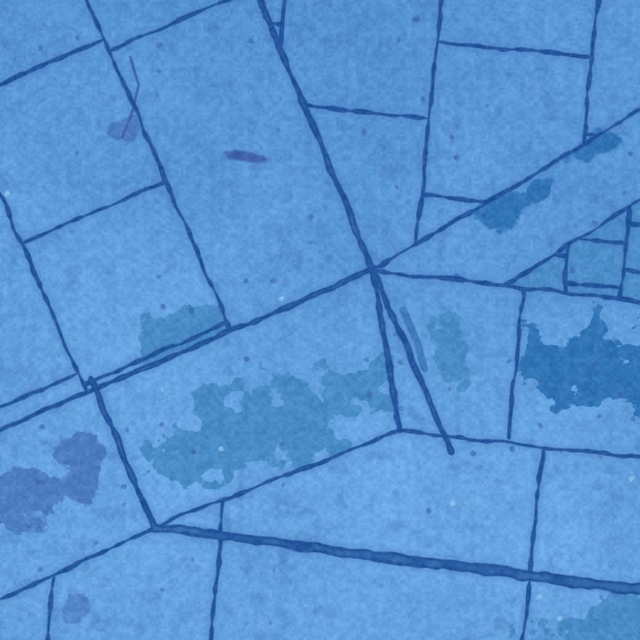
Reproduce this texture procedurally as a three.js fragment shader.

```glsl
#define SLAB_TOP vec3(0.345, 0.585, 0.835)
#define SLAB_LOW vec3(0.400, 0.640, 0.880)
#define JOINT_DARK vec3(0.125, 0.315, 0.595)
#define JOINT_PALE vec3(0.230, 0.450, 0.700)
#define MOSS vec3(0.275, 0.540, 0.765)
#define DAMP vec3(0.170, 0.435, 0.695)
#define GRIME vec3(0.290, 0.475, 0.740)
#define JOINT_HALF 0.0029
#define SOFT 0.0018
#define GRAIN 0.11
#define SLAB_TILT -0.102

varying vec2 vUv;

float hash(vec2 p) {
  return fract(sin(dot(p, vec2(127.1, 311.7))) * 43758.5453);
}

float noise(vec2 p) {
  vec2 i = floor(p), f = fract(p);
  f = f * f * (3.0 - 2.0 * f);
  return mix(mix(hash(i), hash(i + vec2(1, 0)), f.x),
             mix(hash(i + vec2(0, 1)), hash(i + vec2(1, 1)), f.x), f.y);
}

float fbm(vec2 p) {
  float sum = 0.0, amp = 0.5;
  for (int i = 0; i < 4; i++) {
    sum += amp * noise(p);
    p = p * 2.03 + 17.3;
    amp *= 0.5;
  }
  return sum / 0.9375;
}

vec2 turn(vec2 p, float a) {
  return vec2(dot(p, vec2(cos(a), sin(a))), dot(p, vec2(-sin(a), cos(a))));
}

float segment(vec2 p, vec2 a, vec2 b) {
  vec2 ab = b - a;
  return length(p - a - ab * clamp(dot(p - a, ab) / dot(ab, ab), 0.0, 1.0));
}

// Positive to the left of the line from a to b
float side(vec2 p, vec2 a, vec2 b) {
  vec2 n = normalize(b - a);
  return n.x * (p.y - a.y) - n.y * (p.x - a.x);
}

float nearest(float x, float period) {
  return abs(fract(x / period + 0.5) - 0.5) * period;
}

// Distance to the joints of slabs laid in columns; even columns may be longer
float courses(vec2 q, vec2 size, float shift, float stretch) {
  float column = floor(q.x / size.x);
  float run = size.y * (1.0 + stretch * (1.0 - mod(column, 2.0)));
  return min(nearest(q.x, size.x), nearest(q.y - shift * column, run));
}

// Coverage of a ragged, tilted ellipse
float stain(vec2 p, vec2 centre, vec2 radii, float tilt, float ragged) {
  float d = length(turn(p - centre, tilt) / radii) - 1.0 + ragged;
  return 1.0 - smoothstep(-0.003, 0.003, d * min(radii.x, radii.y));
}

void main() {
  vec2 p = vUv;
  vec2 w = p + 0.005 * (vec2(noise(p * 28.0), noise(p * 28.0 + 50.0)) - 0.5);
  float fine = noise(p * 130.0);
  float ragged = 1.7 * (fbm(p * 30.0) - 0.5);
  vec2 hub = vec2(0.583, 0.577), top = vec2(0.406, 1.0), west = vec2(0.0, 0.329);
  vec2 northEast = vec2(1.0, 0.828), east = vec2(1.0, 0.529);
  vec2 knee = vec2(0.625, 0.327), heel = vec2(0.241, 0.177), low = vec2(1.0, 0.284);
  vec2 wedge = vec2(0.788, 0.553), wedgeEnd = vec2(1.0, 0.688);

  // Slab courses, one layout for each sector
  vec2 q = turn(w, SLAB_TILT);
  float joint = 1.0;
  bool tiled = side(w, wedge, wedgeEnd) < 0.0 && side(w, hub, east) > 0.0;
  if (side(w, west, hub) > 0.0 && side(w, hub, top) > 0.0)
    joint = courses(turn(w, 0.4115) - vec2(0.525, 0.775), vec2(0.246, 0.241), -0.02, 1.0);
  else if (side(w, hub, top) < 0.0 && side(w, hub, northEast) > 0.0)
    joint = courses(q - vec2(0.341, 0.88), vec2(0.2435, 0.241), 0.12, 0.0);
  else if (tiled)
    joint = courses(q - vec2(0.03, 0.02), vec2(0.088, 0.071), 0.03, 0.0);
  else if (side(w, heel, knee) < 0.0 && side(w, knee, low) < 0.0)
    joint = nearest(q.x - 0.326, 0.487);
  joint -= JOINT_HALF;

  // Main seams
  float thin = min(segment(w, hub, east), segment(w, hub, northEast));
  thin = min(thin, min(segment(w, heel, knee), segment(w, knee, low)));
  thin = min(thin, min(segment(w, wedge, wedgeEnd), segment(w, heel, vec2(0.0, 0.063))));
  thin = min(thin, segment(w, vec2(0.818, 0.548), vec2(0.794, 0.314)));
  thin = min(thin, segment(w, vec2(0.085, 0.102), vec2(0.074, 0.0)));
  float wide = min(segment(w, hub, top), segment(w, hub, vec2(0.706, 0.293)));
  wide = min(wide, min(segment(w, hub, knee), segment(w, heel, vec2(0.143, 0.408))));
  float beam = segment(w, heel, vec2(1.0, 0.078)) - mix(0.006, 0.0095, p.x);
  joint = min(joint, min(thin, segment(w, west, hub) - 0.001) - JOINT_HALF);
  joint = min(min(joint, wide - 0.0048), beam) + 0.0035 * (noise(p * 75.0) - 0.5);

  // Slab surface with mottling and grain
  vec3 color = mix(SLAB_LOW, SLAB_TOP, smoothstep(0.2, 1.0, p.y + 0.15 * (p.x - 0.5)));
  color += 0.07 * (fbm(p * 7.0) - 0.5);
  color = mix(color, GRIME, 0.3 * smoothstep(0.56, 0.8, fbm(p * 45.0 + 9.0)));

  // Moss, damp and grime patches
  float moss = stain(p, vec2(0.42, 0.33), vec2(0.195, 0.066), 0.36, ragged);
  moss = max(moss, stain(p, vec2(0.325, 0.367), vec2(0.03), 0.0, ragged));
  moss = max(moss, stain(p, vec2(0.706, 0.456), vec2(0.03, 0.056), 0.0, ragged));
  moss = max(moss, stain(p, vec2(0.97, 0.02), vec2(0.14, 0.05), 0.25, ragged));
  moss = max(moss, stain(p, vec2(0.28, 0.48), vec2(0.075, 0.05), 0.4, ragged)
    * step(0.0, side(p, west, hub)));
  float damp = stain(p, vec2(0.925, 0.43), vec2(0.105, 0.068), 0.0, ragged);
  damp = max(damp, stain(p, vec2(0.787, 0.675), vec2(0.036, 0.025), 0.3, ragged));
  damp = max(damp, stain(p, vec2(0.847, 0.703), vec2(0.022, 0.016), 0.5, ragged));
  damp = max(damp, stain(p, vec2(0.922, 0.766), vec2(0.042, 0.019), 0.45, ragged));
  float grime = stain(p, vec2(0.125, 0.28), vec2(0.034, 0.052), 0.1, ragged);
  grime = max(grime, stain(p, vec2(0.03, 0.225), vec2(0.065, 0.044), 0.4, ragged));
  grime = max(grime, 0.7 * stain(p, vec2(0.128, 0.054), vec2(0.026), 0.0, ragged));
  grime = max(grime, stain(p, vec2(0.195, 0.8), vec2(0.027, 0.018), 0.3, ragged));
  color = mix(color, MOSS, 0.92 * max(moss, tiled ? 0.75 : 0.0));
  color = mix(color, DAMP, 0.88 * damp);
  color = mix(color, GRIME, 0.9 * grime);

  // Twig, flake, loose slat and scattered specks
  float twig = segment(w, vec2(0.205, 0.91), vec2(0.217, 0.865));
  twig = min(twig, segment(w, vec2(0.217, 0.865), vec2(0.193, 0.785))) - 0.002;
  float debris = 1.0 - smoothstep(-SOFT, SOFT, twig);
  debris = max(debris, stain(p, vec2(0.39, 0.755), vec2(0.045, 0.009), -0.14, ragged));
  vec2 cell = floor(p * 22.0), spot = fract(p * 22.0) - 0.5;
  spot -= 0.5 * (vec2(hash(cell), hash(cell + 7.0)) - 0.5);
  float speck = 1.0 - smoothstep(0.04, 0.12, length(spot) + 0.1 * (fine - 0.5));
  float kind = hash(cell + 31.0);
  debris = max(debris, 0.6 * speck * step(0.87, kind));
  color = mix(color, vec3(0.24, 0.36, 0.65), 0.85 * debris);
  color = mix(color, vec3(0.58, 0.78, 0.93), 0.8 * speck * step(kind, 0.015));
  float slat = segment(w, vec2(0.63, 0.515), vec2(0.665, 0.425)) - 0.006;
  color = mix(color, JOINT_PALE, 0.8 * (1.0 - smoothstep(-SOFT, SOFT, slat)));

  // Dirt beside the joints, then the joints with their worn cores
  color = mix(color, GRIME, 0.5 * fine * (1.0 - smoothstep(0.0, 0.012, joint)));
  float core = (1.0 - smoothstep(-0.007, -0.002, joint)) * noise(p * 40.0);
  vec3 mortar = mix(JOINT_DARK, JOINT_PALE, core);
  color = mix(color, mortar, 0.93 * (1.0 - smoothstep(-SOFT, SOFT, joint)));
  color += GRAIN * (0.5 * noise(p * 260.0) + 0.5 * fine - 0.5);
  gl_FragColor = vec4(color, 1.0);
}
```
